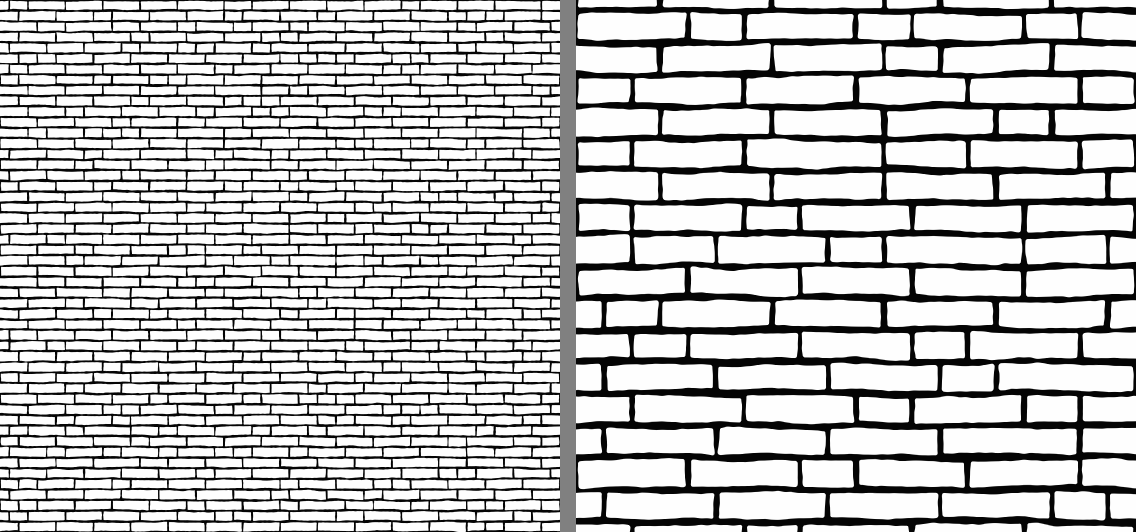
Left: the whole. Right: its middle third, enlarged.
Reproduce this pattern procedurally as a Shadertoy shader.

```glsl
const vec2 GRID = vec2(60.0, 50.0); // quarter-brick columns, courses

float hash(vec2 cell, float seed) {
    uvec3 v = uvec3(ivec3(vec3(cell, seed))) * uvec3(1597334673u, 3812015801u, 2798796415u);
    uint n = v.x ^ v.y ^ v.z;
    n = (n ^ (n >> 16)) * 2146121005u;
    n = (n ^ (n >> 15)) * 2221713035u;
    n ^= n >> 16;
    return float(n >> 8) / 16777216.0;
}

// Value noise in -1..1 that wraps after the given number of cells
float wrapNoise(vec2 uv, vec2 cells, float seed) {
    vec2 p = uv * cells, i = floor(p), f = p - i;
    f = f * f * (3.0 - 2.0 * f);
    vec2 lo = mod(i, cells), hi = mod(i + 1.0, cells);
    float low = mix(hash(lo, seed), hash(vec2(hi.x, lo.y), seed), f.x);
    float high = mix(hash(vec2(lo.x, hi.y), seed), hash(hi, seed), f.x);
    return 2.0 * mix(low, high, f.y) - 1.0;
}

// Start and length of the brick under x, in quarter bricks
vec2 findBrick(float x, float course) {
    float start = 0.0, size = 4.0;
    for (int i = 0; i < 30; i++) {
        float pick = hash(vec2(start, course), 1.0);
        // A long brick is followed by a short one to keep the bond
        size = size == 5.0 ? 3.0 : pick < 0.23 ? 2.0 : pick < 0.27 ? 5.0 : 4.0;
        float left = GRID.x - start;
        if (left - size < 2.0) size = left < 6.0 ? left : 4.0;
        if (x < start + size) break;
        start += size;
    }
    return vec2(start, size);
}

float roundedBox(vec2 p, vec2 halfSize, float radius) {
    vec2 q = abs(p) - halfSize + radius;
    return length(max(q, 0.0)) + min(max(q.x, q.y), 0.0) - radius;
}

void mainImage(out vec4 fragColor, in vec2 fragCoord) {
    vec2 uv = fragCoord / iResolution.xy;
    float columnWidth = iResolution.x / iResolution.y * GRID.y / GRID.x;

    // Uneven courses
    vec2 p = uv * GRID;
    p.y += 0.05 * wrapNoise(uv, vec2(40.0, 50.0), 2.0);
    float course = mod(floor(p.y), GRID.y);

    // Alternate courses shift by a quarter brick
    float shift = mod(course, 2.0) + 2.0 * floor(30.0 * hash(vec2(0.0, course), 3.0));
    float x = mod(p.x - shift, GRID.x);
    vec2 brick = findBrick(x, course);

    // Each brick is slightly skewed and differs in size
    vec2 id = vec2(brick.x, course);
    vec2 q = vec2((x - brick.x - 0.5 * brick.y) * columnWidth, fract(p.y) - 0.5);
    vec2 skew = vec2(hash(id, 4.0), hash(id, 5.0)) - 0.5;
    vec2 trim = vec2(hash(id, 6.0), hash(id, 7.0)) - 0.5;
    q += q.yx * skew * vec2(0.12, 0.045);
    vec2 halfSize = vec2(0.5 * brick.y * columnWidth - 0.08, 0.397) + 0.035 * trim;
    float d = roundedBox(q, halfSize, 0.07);

    // Hand-drawn wobble of the outline
    d += 0.025 * wrapNoise(uv, vec2(110.0, 100.0), 8.0);
    d += 0.015 * wrapNoise(uv, vec2(260.0, 250.0), 9.0);

    float ink = clamp(d * iResolution.y / GRID.y + 0.5, 0.0, 1.0);
    fragColor = vec4(vec3(mix(0.995, 0.015, ink)), 1.0);
}
```
